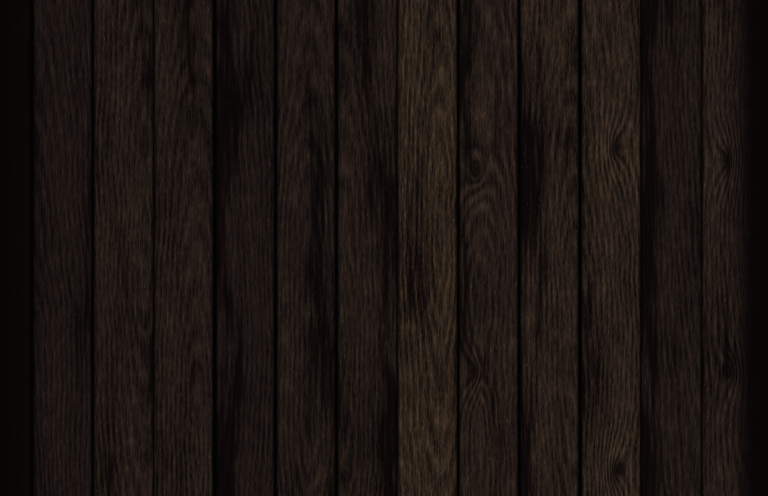
A Shadertoy shader for this texture:

```glsl
#define PITCH 0.0793
#define FIRST_GAP 0.0415
#define GAP_THIN 0.0007
#define GAP_WIDE 0.0024
#define RINGS 13.0
#define RING_DEPTH 0.12
#define FIBRE_DEPTH 0.62
#define STAIN_DEPTH 0.85
#define FIRST_KNOTTY 7.0

const vec3 CHAR = vec3(0.035, 0.022, 0.020);
const vec3 RED_WOOD = vec3(0.235, 0.180, 0.158);
const vec3 TAN_WOOD = vec3(0.260, 0.202, 0.150);
const vec3 GAP_COLOR = vec3(0.012, 0.008, 0.007);

// Brightness of each plank, and the side its stain favours
const float TONE[13] = float[13](0.15, 0.78, 0.98, 0.96, 0.80, 0.93, 0.95,
                                 1.30, 1.03, 1.12, 1.18, 0.86, 1.05);
const float STAIN_SIDE[13] = float[13](0.0, 0.1, 0.1, 0.0, -0.9, 0.2, 0.3,
                                       0.0, -0.2, -0.7, 0.0, -0.9, 0.3);

float hash(vec2 p) {
    return fract(sin(dot(p, vec2(127.1, 311.7))) * 43758.5);
}

// Distance to the nearest scattered point
float cellular(vec2 p) {
    vec2 cell = floor(p), f = p - cell;
    float nearest = 2.0;
    for (int j = -1; j <= 1; j++)
        for (int i = -1; i <= 1; i++) {
            vec2 o = vec2(i, j), c = cell + o;
            vec2 point = o + vec2(hash(c), hash(c + 57.3));
            nearest = min(nearest, length(point - f));
        }
    return nearest;
}

float layeredSines(vec2 p) {
    float sum = 0.0, amp = 0.5;
    for (int i = 0; i < 4; i++) {
        sum += amp * sin(p.x + 1.7 * sin(p.y)) * cos(p.y * 0.8 + p.x * 0.3);
        p = p * 1.83 + vec2(2.1, 4.7);
        amp *= 0.55;
    }
    return sum;
}

void mainImage(out vec4 fragColor, in vec2 fragCoord) {
    vec2 pos = fragCoord / iResolution.x;
    float px = 1.0 / iResolution.x;
    float along = (pos.x - FIRST_GAP) / PITCH;
    float id = floor(along);
    int index = clamp(int(id) + 1, 0, 12);

    // Plank space: u across, v up, both in plank widths
    float u = along - id - 0.5, v = pos.y / PITCH;
    float height = iResolution.y / iResolution.x / PITCH;
    vec2 q = vec2(u, v) + vec2(id * 7.0, id * 13.0);

    // Growth rings, arched around a centre and bent by the knots
    vec2 centre = vec2(hash(vec2(id, 3.0)) * 1.4 - 0.7, height * hash(vec2(id, 9.0)));
    float warp = layeredSines(vec2(q.x * 1.6, q.y * 0.9));
    float rings = RINGS * length((vec2(u, v) - centre) * vec2(1.0, 0.1)) + 0.9 * warp;
    float knotCore = 0.0, knotGlow = 0.0;
    if (id >= FIRST_KNOTTY && mod(id, 2.0) > 0.5)
        for (int k = 0; k < 2; k++) {
            float seed = id + float(k) * 31.0;
            vec2 knot = vec2(mix(-0.42, 0.15, hash(vec2(seed, 5.0))),
                             height * (float(k) + hash(vec2(seed, 8.0))) * 0.5);
            float d = length((vec2(u, v) - knot) * vec2(1.0, 0.5));
            rings += 4.5 * exp(-4.5 * d);
            knotCore += exp(-110.0 * d * d);
            knotGlow += exp(-9.0 * d * d);
        }
    float ring = sin(6.2832 * rings);

    // Fine fibres and broad weathering, stretched along the grain
    float fibre = 0.6 * cellular(vec2(q.x * 23.0 + warp, q.y * 2.6))
                + 0.4 * cellular(vec2(q.x * 30.0, q.y * 9.0) + 40.0);
    float broad = cellular(vec2(q.x * 2.2 + 0.3 * warp, q.y * 0.33));
    float streak = cellular(vec2(q.x * 13.0, q.y * 0.9) + 90.0);

    float light = 0.43 + RING_DEPTH * ring * (0.6 + 0.6 * broad)
                + FIBRE_DEPTH * (fibre - 0.46) + 0.22 * (0.5 - broad)
                + knotGlow * (0.10 + 0.10 * ring);
    light *= TONE[index];

    // Dark stains with ragged edges
    float stain = 0.65 * broad + 0.4 * streak + 0.75 * u * STAIN_SIDE[index]
                + 0.15 * abs(STAIN_SIDE[index]);
    light *= 1.0 - STAIN_DEPTH * smoothstep(0.56, 0.92, stain);
    light *= 1.0 - 0.75 * min(knotCore, 1.0);

    // Small pale chips
    float chip = cellular(vec2(q.x * 9.0, q.y * 3.5) + 150.0);
    light += 0.28 * TONE[index] * smoothstep(0.10, 0.04, chip) * step(0.6, hash(floor(q * 3.0)));

    vec3 wood = mix(RED_WOOD, TAN_WOOD, clamp(TONE[index] * 2.0 - 1.6 + 0.4 * warp, 0.0, 1.0));
    vec3 color = mix(CHAR, wood, clamp(light, 0.0, 1.2));

    // Gaps of uneven width with a soft shadow
    float edge = floor(along + 0.5);
    float gapDist = abs(along - edge) * PITCH;
    float halfGap = mix(GAP_THIN, GAP_WIDE, smoothstep(0.1, 0.7, hash(vec2(edge, 21.0))));
    halfGap *= 1.0 + 0.2 * layeredSines(vec2(edge * 3.0, v * 2.0));
    color *= 0.65 + 0.35 * smoothstep(0.0, 0.004, gapDist - halfGap);
    color = mix(GAP_COLOR, color, smoothstep(-px, px, gapDist - halfGap));

    // Darkness closing in at both sides
    float fade = smoothstep(0.0, 0.06, pos.x) * smoothstep(0.985, 0.945, pos.x);
    color = mix(CHAR * 0.9, color, fade);
    fragColor = vec4(color, 1.0);
}
```
